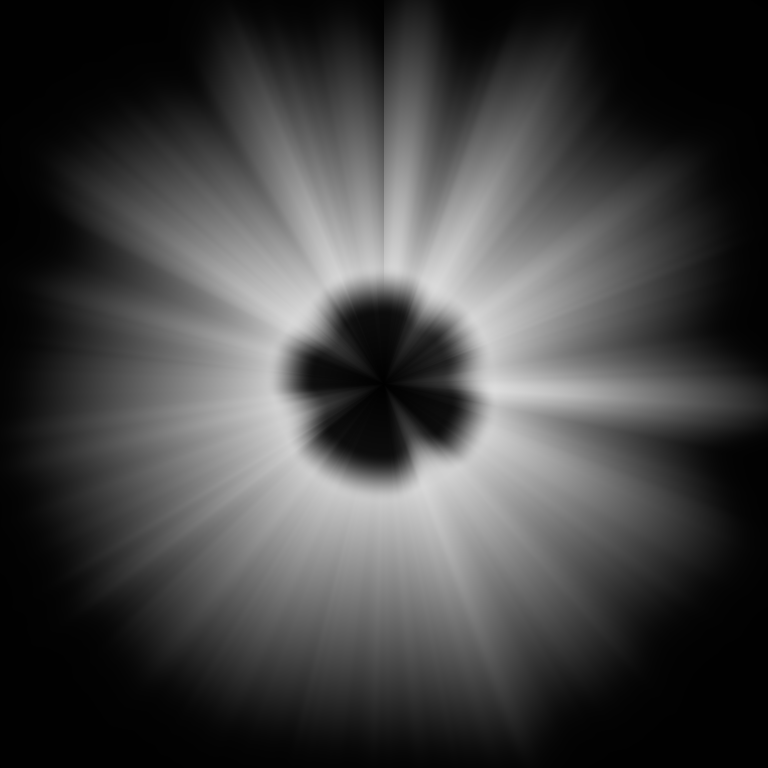
Give the GLSL for this background, as a Shadertoy shader.

```glsl
// A soft grey burst of light around a dark, lobed core on black.
// Brightness falls off with radius; broad beams and fine hashed streaks vary
// it by bearing, and wide notches of light cut the core into lobes.

#define CREST_RADIUS 0.145
#define BURST_RADIUS 0.49
#define FALLOFF 2.35
#define CORE_RADIUS 0.123
#define CORE_BLUR 0.032
#define NOTCH_DEPTH 0.02
#define STREAK_GAIN 0.085
#define SEAM_GAIN 0.11

// Each beam: bearing and width in degrees, gain in brightness
const vec3 BEAMS[15] = vec3[15](
    vec3(5.0, 3.5, 0.11),    vec3(14.0, 4.0, -0.10),  vec3(27.0, 5.0, 0.12),
    vec3(43.0, 4.0, -0.07),  vec3(55.0, 7.0, 0.06),   vec3(81.0, 5.0, -0.11),
    vec3(93.0, 4.0, 0.14),   vec3(103.0, 4.0, -0.13), vec3(115.0, 6.0, 0.05),
    vec3(160.0, 4.0, 0.09),  vec3(277.0, 4.0, -0.07), vec3(294.0, 3.5, -0.12),
    vec3(307.0, 7.0, 0.07),  vec3(327.0, 4.0, -0.07), vec3(336.0, 4.0, 0.09));

// Each notch: bearing and width in degrees, openness
const vec3 NOTCHES[6] = vec3[6](
    vec3(30.0, 8.0, 0.7),   vec3(60.0, 14.0, 0.4),  vec3(87.0, 8.0, 0.7),
    vec3(152.0, 8.0, 1.0),  vec3(250.0, 9.0, 0.8),  vec3(310.0, 9.0, 0.75));

float hash(float n) {
    n = fract(n * 0.1031);
    n *= n + 33.33;
    return fract(n * (n + n));
}

float noise(float x) {
    float cell = floor(x);
    return mix(hash(cell), hash(cell + 1.0), smoothstep(0.0, 1.0, x - cell));
}

float bump(float bearing, vec3 ray) {
    float offset = (bearing - ray.x) / ray.y;
    return ray.z * exp(-0.5 * offset * offset);
}

// Fine streaks, centred on zero; left open where the bearing wraps
float streaks(float bearing) {
    return 0.5 * noise(bearing / 6.0 + 11.0)
         + 0.35 * noise(bearing / 2.6 + 97.0)
         + 0.15 * noise(bearing / 1.1 + 211.0) - 0.5;
}

void mainImage(out vec4 fragColor, in vec2 fragCoord) {
    vec2 p = (fragCoord - 0.5 * iResolution.xy) / min(iResolution.x, iResolution.y);
    float radius = length(p);

    // Clockwise bearing from the top, 0 to 360 degrees
    float bearing = mod(degrees(atan(p.x, p.y)), 360.0);
    float streak = streaks(bearing);

    // Beams, streaks and the shaded side of the seam
    float rays = STREAK_GAIN * streak;
    for (int i = 0; i < 15; i++) rays += bump(bearing, BEAMS[i]);
    rays -= SEAM_GAIN * exp((bearing - 360.0) / 2.5);

    // Outer burst with a soft fade to black
    float burst = FALLOFF * (BURST_RADIUS - max(radius, CREST_RADIUS));
    burst += rays * smoothstep(0.06, 0.27, radius);
    burst = 0.5 * (burst + sqrt(burst * burst + 0.004));

    // Dark core, opened by the notches
    float openness = 0.25 * streak;
    for (int i = 0; i < 6; i++) openness += bump(bearing, NOTCHES[i]);
    openness = clamp(openness, 0.0, 1.0);
    float edge = CORE_RADIUS - NOTCH_DEPTH * openness;
    float glow = min(radius / CORE_RADIUS, 1.0) * (0.08 + 0.42 * openness);
    float light = mix(glow, 1.0, smoothstep(edge - CORE_BLUR, edge + CORE_BLUR, radius));

    fragColor = vec4(vec3(clamp(burst * light, 0.0, 1.0)), 1.0);
}
```
